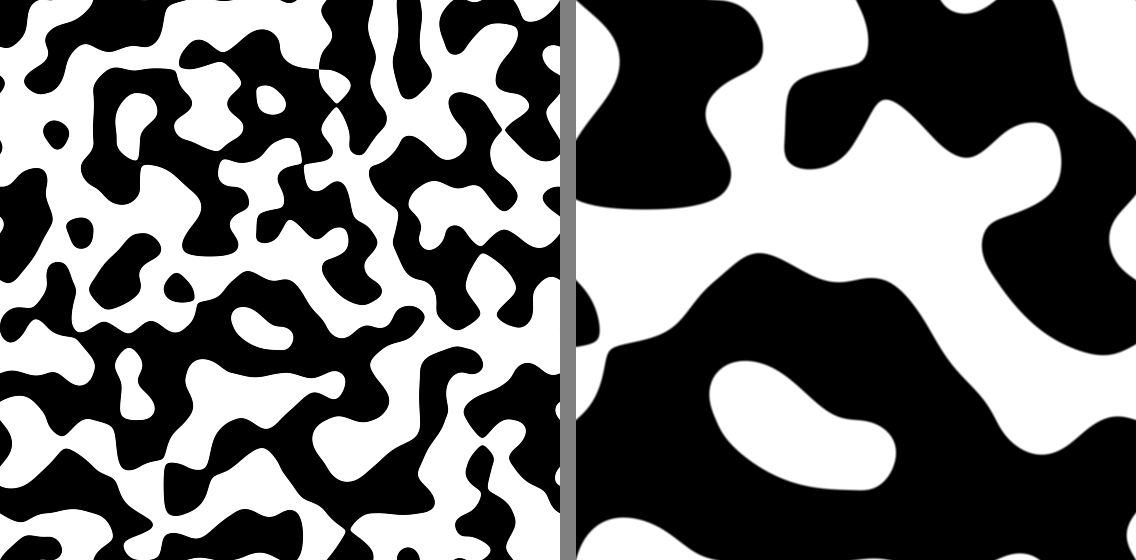
Left, the full canvas; right, a detail of the centre.
A three.js fragment shader for this texture:

```glsl
// Black and white labyrinth of winding blobs, in equal shares.
// Wrapping gradient noise is cut at zero; dividing by its slope turns
// the value into a distance, so every edge is equally crisp.

varying vec2 vUv;

const float TAU = 6.2831853;
const float CELLS = 12.0;        // whole noise cells across the tile
const float SEED = 3.7;
const float EDGE = 0.001;        // half width of the edge, in canvas units
const float SLOPE_STEP = 0.001;  // step for measuring the slope
const float MIN_SLOPE = 1.0;     // keeps pinch points from blurring
const vec3 INK = vec3(0.0);
const vec3 PAPER = vec3(1.0);

float hash(vec2 p, float seed) {
  vec3 q = fract(vec3(p.xyx + seed) * vec3(0.1031, 0.1030, 0.0973));
  q += dot(q, q.yzx + 33.33);
  return fract((q.x + q.y) * q.z);
}

// Ramp through a lattice corner, in a random direction that wraps.
float cornerRamp(vec2 corner, vec2 offset, float cells, float seed) {
  float angle = TAU * hash(mod(corner, cells), seed);
  return dot(vec2(cos(angle), sin(angle)), offset);
}

// Gradient noise that repeats once over the unit square.
float tiledNoise(vec2 uv, float cells, float seed) {
  vec2 p = uv * cells;
  vec2 cell = floor(p);
  vec2 f = p - cell;
  vec2 blend = f * f * f * (f * (f * 6.0 - 15.0) + 10.0);
  vec2 right = vec2(1.0, 0.0);
  vec2 up = vec2(0.0, 1.0);
  float low = mix(cornerRamp(cell, f, cells, seed),
                  cornerRamp(cell + right, f - right, cells, seed), blend.x);
  float high = mix(cornerRamp(cell + up, f - up, cells, seed),
                   cornerRamp(cell + 1.0, f - 1.0, cells, seed), blend.x);
  return mix(low, high, blend.y);
}

// Approximate signed distance to the zero line of the noise.
float blobDistance(vec2 uv, float cells, float seed) {
  vec2 dx = vec2(SLOPE_STEP, 0.0);
  vec2 dy = dx.yx;
  float value = tiledNoise(uv, cells, seed);
  vec2 slope = vec2(
    tiledNoise(uv + dx, cells, seed) - tiledNoise(uv - dx, cells, seed),
    tiledNoise(uv + dy, cells, seed) - tiledNoise(uv - dy, cells, seed)
  ) / (2.0 * SLOPE_STEP);
  return value / max(length(slope), MIN_SLOPE);
}

void main() {
  float blob = blobDistance(vUv, CELLS, SEED);
  float coverage = smoothstep(-EDGE, EDGE, blob);
  gl_FragColor = vec4(mix(INK, PAPER, coverage), 1.0);
}
```
